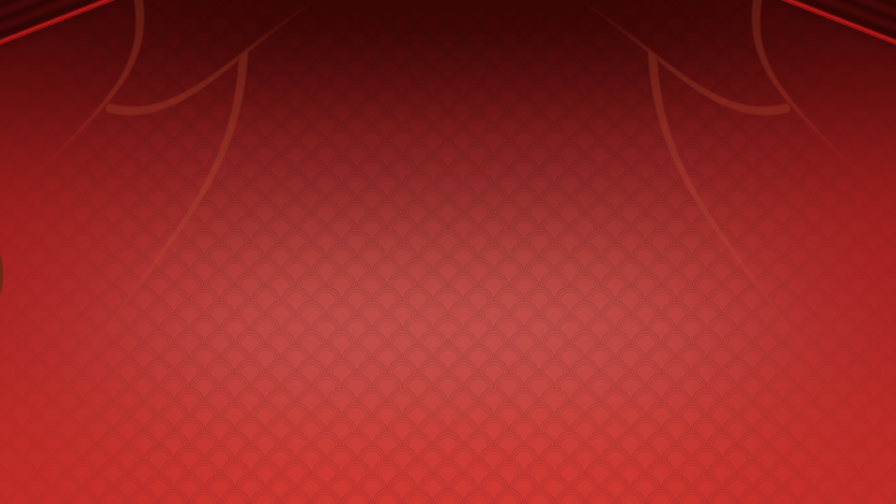
A WebGL 1 fragment shader for this background:

```glsl
precision highp float;

uniform vec2 u_resolution;

// Lengths are in canvas heights; x is measured from the centre line.
const vec3 CENTRE_TOP = vec3(0.23, 0.02, 0.02);
const vec3 CENTRE_UPPER = vec3(0.46, 0.09, 0.09);
const vec3 CENTRE_GLOW = vec3(0.76, 0.30, 0.28);
const vec3 CENTRE_BOTTOM = vec3(0.81, 0.22, 0.19);
const vec3 SIDE_TOP = vec3(0.29, 0.03, 0.03);
const vec3 SIDE_MIDDLE = vec3(0.64, 0.11, 0.11);
const vec3 SIDE_BOTTOM = vec3(0.75, 0.16, 0.14);
const vec3 RIBBON_COLOR = vec3(0.76, 0.34, 0.20);
const vec3 CORNER_DARK = vec3(0.19, 0.02, 0.02);
const vec3 RAIL_COLOR = vec3(0.58, 0.06, 0.06);
const vec3 RAIL_LIGHT = vec3(0.78, 0.17, 0.15);
const vec3 KNOB_COLOR = vec3(0.38, 0.16, 0.06);

const float GLOW_WIDTH = 0.70;
const float SCALE_RADIUS = 0.0302;
const float SCALE_STEP = 0.0287;
const float SCALE_LINE = 0.0007;
const float SCALE_STRENGTH = 0.085;
const float RIBBON_HALF_WIDTH = 0.0092;
const float RIBBON_SOFTNESS = 0.004;
const float RIBBON_STRENGTH = 0.25;
const float RAIL_HALF_WIDTH = 0.005;
const int CURVE_STEPS = 24;

float fill(float dist, float pixel) {
  return 1.0 - smoothstep(-0.5 * pixel, 0.5 * pixel, dist);
}

vec3 backdrop(float x, float y) {
  vec3 centre = mix(CENTRE_BOTTOM, CENTRE_GLOW, smoothstep(0.0, 0.36, y));
  centre = mix(centre, CENTRE_UPPER, smoothstep(0.33, 0.84, y));
  centre = mix(centre, CENTRE_TOP, smoothstep(0.70, 1.0, y));
  vec3 side = mix(SIDE_BOTTOM, SIDE_MIDDLE, smoothstep(0.0, 0.55, y));
  side = mix(side, SIDE_TOP, smoothstep(0.48, 1.04, y));
  float spread = x / GLOW_WIDTH;
  return mix(side, centre, exp(-spread * spread * spread));
}

// Overlapping fans: the lowest row covering the point lies in front.
float scaleLines(vec2 p, float pixel) {
  float firstRow = floor((p.y - SCALE_RADIUS) / SCALE_STEP) + 1.0;
  float radius = -1.0;
  for (int i = 0; i < 3; i++) {
    float row = firstRow + float(i);
    float shifted = p.x + mod(row, 2.0) * SCALE_RADIUS;
    float localX = mod(shifted + SCALE_RADIUS, 2.0 * SCALE_RADIUS) - SCALE_RADIUS;
    float r = length(vec2(localX, p.y - row * SCALE_STEP));
    if (radius < 0.0 && r <= SCALE_RADIUS) radius = r;
  }
  float lines = 0.0;
  for (int i = 0; i < 3; i++) {
    float ring = SCALE_RADIUS * (0.97 - 0.17 * float(i));
    float line = 1.0 - smoothstep(SCALE_LINE, SCALE_LINE + pixel, abs(radius - ring));
    lines = max(lines, line * (1.0 - 0.2 * float(i)));
  }
  return lines;
}

vec2 cubic(vec2 a, vec2 b, vec2 c, vec2 d, float t) {
  float s = 1.0 - t;
  return s * s * s * a + 3.0 * s * s * t * b + 3.0 * s * t * t * c + t * t * t * d;
}

// Curved band that narrows and fades; taper = (start width, end width).
float ribbon(vec2 p, vec2 a, vec2 b, vec2 c, vec2 d, vec2 taper, float pixel) {
  float nearest = 10.0;
  float along = 0.0;
  vec2 previous = a;
  for (int i = 1; i <= CURVE_STEPS; i++) {
    float t = float(i) / float(CURVE_STEPS);
    vec2 next = cubic(a, b, c, d, t);
    vec2 segment = next - previous;
    float h = clamp(dot(p - previous, segment) / dot(segment, segment), 0.0, 1.0);
    float dist = length(p - previous - segment * h);
    if (dist < nearest) {
      nearest = dist;
      along = t + (h - 1.0) / float(CURVE_STEPS);
    }
    previous = next;
  }
  float size = mix(taper.x, taper.y, along);
  float edge = nearest - RIBBON_HALF_WIDTH * size;
  return fill(edge, pixel + RIBBON_SOFTNESS) * smoothstep(0.0, 0.6, size);
}

void main() {
  float pixel = 1.0 / u_resolution.y;
  float halfWidth = 0.5 * u_resolution.x * pixel;
  vec2 p = gl_FragCoord.xy * pixel - vec2(halfWidth, 0.0);
  vec2 q = vec2(abs(p.x), p.y);

  // Glowing backdrop and its fine fan pattern
  vec3 color = backdrop(q.x, q.y);
  float patternFade = 1.0 - 0.6 * smoothstep(0.45, 0.9, q.x);
  color *= 1.0 - SCALE_STRENGTH * patternFade * scaleLines(p, pixel);

  // Mirrored ribbons; the long one is cut off beneath the crossing one
  float bands = ribbon(q, vec2(0.405, 0.93), vec2(0.405, 0.60), vec2(0.60, 0.515),
                       vec2(0.87, 0.06), vec2(1.0, 0.0), pixel);
  bands *= fill(q.y - 0.893 + 0.7 * (q.x - 0.407), pixel);
  bands = max(bands, ribbon(q, vec2(0.616, 1.01), vec2(0.585, 0.85), vec2(0.70, 0.78),
                            vec2(0.87, 0.60), vec2(1.0, 0.0), pixel));
  bands = max(bands, ribbon(q, vec2(0.275, 0.99), vec2(0.42, 0.90), vec2(0.53, 0.75),
                            vec2(0.67, 0.785), vec2(0.15, 1.0), pixel));
  color = mix(color, RIBBON_COLOR, RIBBON_STRENGTH * bands);

  // Dark corners behind slanted rails
  vec2 railNormal = normalize(vec2(0.39, 1.0));
  float rail = dot(q - vec2(0.674, 1.0), railNormal);
  color *= 1.0 - 0.2 * exp(-abs(rail) / 0.018);
  float stripes = 0.5 + 0.5 * cos(rail * 230.0);
  color = mix(color, mix(CORNER_DARK, RAIL_COLOR, 0.22 * stripes), fill(-rail, pixel));
  color = mix(color, RAIL_COLOR, fill(abs(rail) - RAIL_HALF_WIDTH, 2.0 * pixel));
  color = mix(color, RAIL_LIGHT, 0.5 * fill(abs(rail - 0.001) - 0.0015, 2.0 * pixel));

  // Small knob on the left edge
  vec2 knob = (p - vec2(-halfWidth, 0.456)) / vec2(0.007, 0.045);
  color = mix(color, KNOB_COLOR, 0.8 * (1.0 - smoothstep(0.6, 1.1, length(knob))));

  gl_FragColor = vec4(color, 1.0);
}
```
